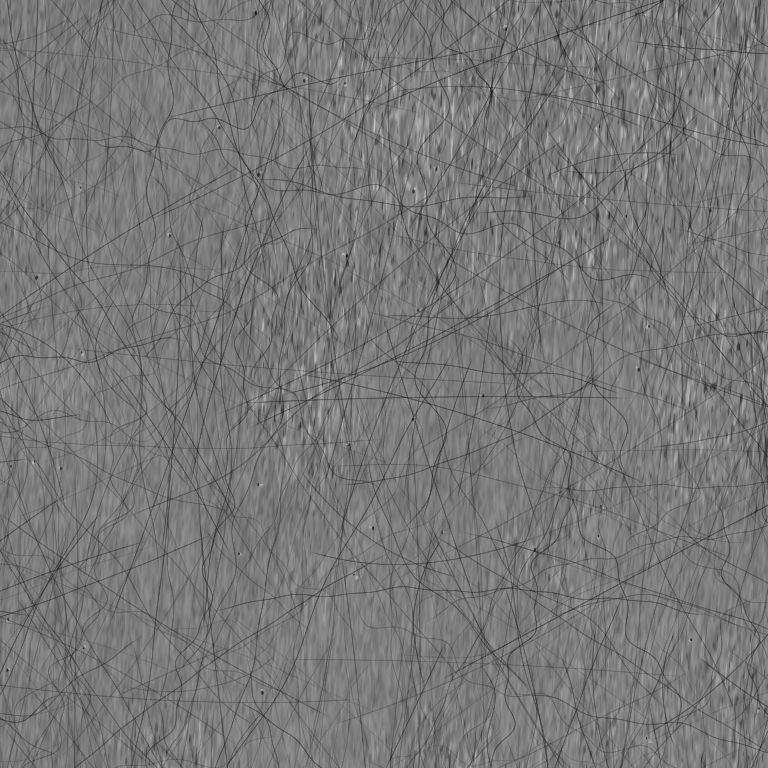
A three.js fragment shader for this texture:

```glsl
varying vec2 vUv;

#define BASE_TONE 0.495
#define GRAIN_CONTRAST 0.18
#define STREAK_LIGHT 0.18
#define STREAK_DARK 0.21
#define GRAIN_LEAN 0.06
#define SCRATCH_LAYERS 80
#define SCRATCH_CELL vec2(0.8, 0.24)
#define SCRATCH_WIDTH 0.00125
#define SCRATCH_DEPTH 0.36
#define PIT_CELLS 34.0
#define PIT_CHANCE 0.035

float hash(vec2 p) {
  return fract(sin(dot(p, vec2(127.1, 311.7))) * 43758.5453);
}

vec4 hash4(vec2 p) {
  return fract(sin(dot(p, vec2(127.1, 311.7)) + vec4(0.0, 1.7, 3.1, 4.9)) * 43758.5453);
}

float noise(vec2 p) {
  vec2 i = floor(p);
  vec2 f = fract(p);
  f = f * f * (3.0 - 2.0 * f);
  float low = mix(hash(i), hash(i + vec2(1.0, 0.0)), f.x);
  float high = mix(hash(i + vec2(0.0, 1.0)), hash(i + vec2(1.0, 1.0)), f.x);
  return mix(low, high, f.y);
}

float fbm(vec2 p) {
  float sum = 0.0;
  float gain = 0.53;
  for (int i = 0; i < 4; i++) {
    sum += gain * noise(p);
    p = p * 2.1 + 17.3;
    gain *= 0.5;
  }
  return sum;
}

// One column of fibres, shifted along its length so that rows never line up
float fibre(float column, float y) {
  y += 37.0 * hash(vec2(column, 5.7));
  float f = fract(y);
  f = f * f * (3.0 - 2.0 * f);
  return mix(hash(vec2(column, floor(y))), hash(vec2(column, floor(y) + 1.0)), f);
}

float grain(vec2 p) {
  float column = floor(p.x);
  return mix(fibre(column, p.y), fibre(column + 1.0, p.y), smoothstep(0.0, 1.0, fract(p.x)));
}

// Brushed metal: fine fibres everywhere, strong streaks in the worn patches
float brushedTone(vec2 uv) {
  vec2 p = uv;
  p.x += 0.008 * noise(uv * vec2(12.0, 7.0)) - GRAIN_LEAN * uv.y;
  float worn = smoothstep(0.34, 0.70, fbm(uv * vec2(5.0, 4.0) + 3.1));
  float fine = grain(p * vec2(430.0, 85.0)) - 0.5;
  float broad = grain(p * vec2(210.0, 26.0) + 51.0) - 0.5;
  float light = smoothstep(0.64, 0.98, grain(p * vec2(360.0, 52.0) + 133.0));
  float dark = smoothstep(0.70, 0.98, grain(p * vec2(390.0, 66.0) + 271.0));
  float tone = BASE_TONE + GRAIN_CONTRAST * mix(0.6, 0.95, worn) * (fine + 0.5 * broad);
  tone += STREAK_LIGHT * light * mix(0.1, 1.0, worn);
  tone -= STREAK_DARK * dark * mix(0.25, 1.0, worn);
  return tone + 0.05 * (fbm(uv * 6.0 + 8.0) - 0.5);
}

// Share of light left by one turned grid that holds a bent hairline per cell
float scratchLayer(vec2 uv, float id) {
  vec4 layer = hash4(vec2(id, 4.1));
  float angle = layer.x < 0.35 ? 1.1 + 0.7 * layer.y : 3.1416 * layer.y;
  vec2 along = vec2(cos(angle), sin(angle));
  vec2 d = uv - 0.5;
  vec2 grid = vec2(dot(d, along), dot(d, vec2(-along.y, along.x))) / SCRATCH_CELL;
  grid += 5.0 * layer.zw;
  grid.x += 0.37 * floor(grid.y);
  vec2 cell = floor(grid);
  vec4 shape = hash4(cell + vec2(id * 3.7, 1.3));
  vec4 place = hash4(cell + vec2(id * 5.3, 8.9));

  float reach = mix(0.07, 0.39, shape.x);
  vec2 q = (fract(grid) - 0.5) * SCRATCH_CELL;
  q -= (place.xy - 0.5) * vec2(0.78 - 2.0 * reach, 0.08);

  // Tilted arc plus a sway that is strong on a few lines only
  float t = q.x / reach;
  float bend = 0.07 * (shape.y - 0.5);
  float tilt = 0.05 * (place.z - 0.5);
  float sway = 0.02 * pow(shape.z, 4.0);
  float rate = mix(10.0, 48.0, place.w);
  float phase = q.x * rate + 6.2832 * place.x;
  float curve = bend * t * t + tilt * t + sway * (sin(phase) + 0.4 * sin(2.3 * phase));
  float slope = (2.0 * bend * t + tilt) / reach;
  slope += sway * rate * (cos(phase) + 0.92 * cos(2.3 * phase));
  float dist = abs(q.y - curve) / sqrt(1.0 + slope * slope);

  float line = 1.0 - smoothstep(0.25 * SCRATCH_WIDTH, SCRATCH_WIDTH, dist);
  float ends = 1.0 - smoothstep(0.85, 1.0, abs(t));
  float depth = SCRATCH_DEPTH * mix(0.28, 1.0, pow(shape.w, 1.6));
  return 1.0 - depth * line * ends;
}

// Sparse dark nicks, each beside a small ragged bright chip
float pits(vec2 uv) {
  vec2 cell = floor(uv * PIT_CELLS);
  vec4 pick = hash4(cell + 3.7);
  vec2 d = (fract(uv * PIT_CELLS) - pick.xy * 0.5 - 0.25) / PIT_CELLS;
  float present = step(hash(cell + 21.4), PIT_CHANCE);
  float size = mix(0.0012, 0.0024, pick.z);
  float hole = 1.0 - smoothstep(0.4 * size, size, length(d * vec2(1.0, 0.6)));
  vec2 offset = (pick.wz - 0.5) * 0.008;
  float ragged = length(d - offset) + 0.004 * (noise(uv * 420.0) - 0.5);
  float chip = 1.0 - smoothstep(0.0008, 0.0026, ragged);
  return present * (0.15 * chip - 0.3 * hole);
}

void main() {
  float tone = brushedTone(vUv) + pits(vUv);
  for (int i = 0; i < SCRATCH_LAYERS; i++) tone *= scratchLayer(vUv, float(i) + 1.0);
  gl_FragColor = vec4(vec3(clamp(tone, 0.0, 1.0)), 1.0);
}
```
